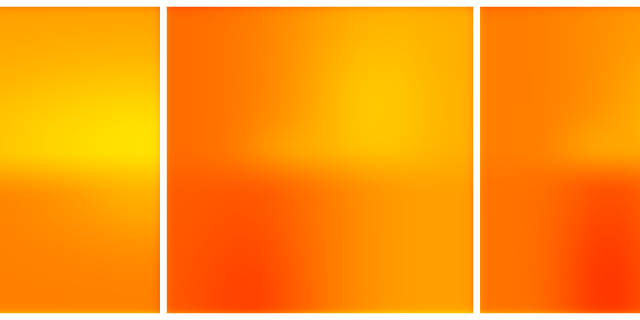
Reproduce this background procedurally as a Shadertoy shader.

```glsl
// A row of square panels parted by thin white gaps, lit in orange and yellow.
// Each panel blends an upper and a lower field of soft elliptical glows; the
// fields only drive the green channel, from deep orange to warm yellow.

// Soft elliptical spot with value 1 at its centre
float glow(vec2 uv, vec2 centre, vec2 radius) {
    vec2 d = (uv - centre) / radius;
    return exp(-dot(d, d));
}

// Yellow light from the right above plain orange
float leftPanel(vec2 uv) {
    float upper = 0.62 + 0.27 * glow(uv, vec2(1.0, 0.55), vec2(0.7, 0.28));
    float lower = 0.50 + 0.20 * glow(uv, vec2(1.0, 0.42), vec2(0.35, 0.2));
    return mix(lower, upper, smoothstep(0.36, 0.54, uv.y));
}

// Yellow spot above, red-orange ember at the lower left
float middlePanel(vec2 uv) {
    float upper = mix(0.42, 0.68, smoothstep(0.0, 0.8, uv.x))
                + 0.12 * glow(uv, vec2(0.65, 0.66), vec2(0.22, 0.28))
                + 0.07 * glow(uv, vec2(0.38, 0.52), vec2(0.14, 0.1));
    float lower = mix(0.36, 0.62, smoothstep(0.2, 0.85, uv.x))
                - 0.11 * glow(uv, vec2(0.28, 0.02), vec2(0.2, 0.3));
    return mix(lower, upper, smoothstep(0.37, 0.56, uv.y));
}

// Muted orange with a tall ember below a small highlight
float rightPanel(vec2 uv) {
    float upper = mix(0.49, 0.60, smoothstep(0.1, 0.6, uv.x))
                + 0.07 * glow(uv, vec2(0.37, 0.54), vec2(0.12, 0.1))
                + 0.10 * glow(uv, vec2(0.6, 0.65), vec2(0.15, 0.2));
    float lower = 0.45 - 0.23 * glow(uv, vec2(0.42, 0.07), vec2(0.17, 0.42));
    return mix(lower, upper, smoothstep(0.39, 0.55, uv.y));
}

void mainImage(out vec4 fragColor, in vec2 fragCoord) {
    vec2 p = (fragCoord - 0.5 * iResolution.xy) / iResolution.y;

    // Repeat the panels along x, with uv running from 0 to 1 inside each
    float pitch = 376.0 / 384.0;
    float halfSize = 184.0 / 384.0;
    float index = floor(p.x / pitch + 0.5);
    vec2 local = vec2(p.x - index * pitch, p.y);
    vec2 uv = local / (2.0 * halfSize) + 0.5;

    float green = index < -0.5 ? leftPanel(uv)
                : index < 0.5 ? middlePanel(uv) : rightPanel(uv);

    // Thin rims: bright at the left and bottom, dark at the right and top
    vec2 nearRim = exp(-max(uv, 0.0) / 0.008);
    vec2 farRim = exp(-max(1.0 - uv, 0.0) / 0.012);
    green += 0.10 * nearRim.x + 0.20 * nearRim.y
           - 0.10 * farRim.x - 0.12 * farRim.y;

    // White gaps with a smoothed border
    vec2 edge = abs(local) - halfSize;
    float pixel = 1.0 / iResolution.y;
    float gap = smoothstep(-0.5 * pixel, 0.5 * pixel, max(edge.x, edge.y));
    vec3 panelColor = vec3(1.0, clamp(green, 0.0, 1.0), 0.0);
    fragColor = vec4(mix(panelColor, vec3(1.0), gap), 1.0);
}
```
